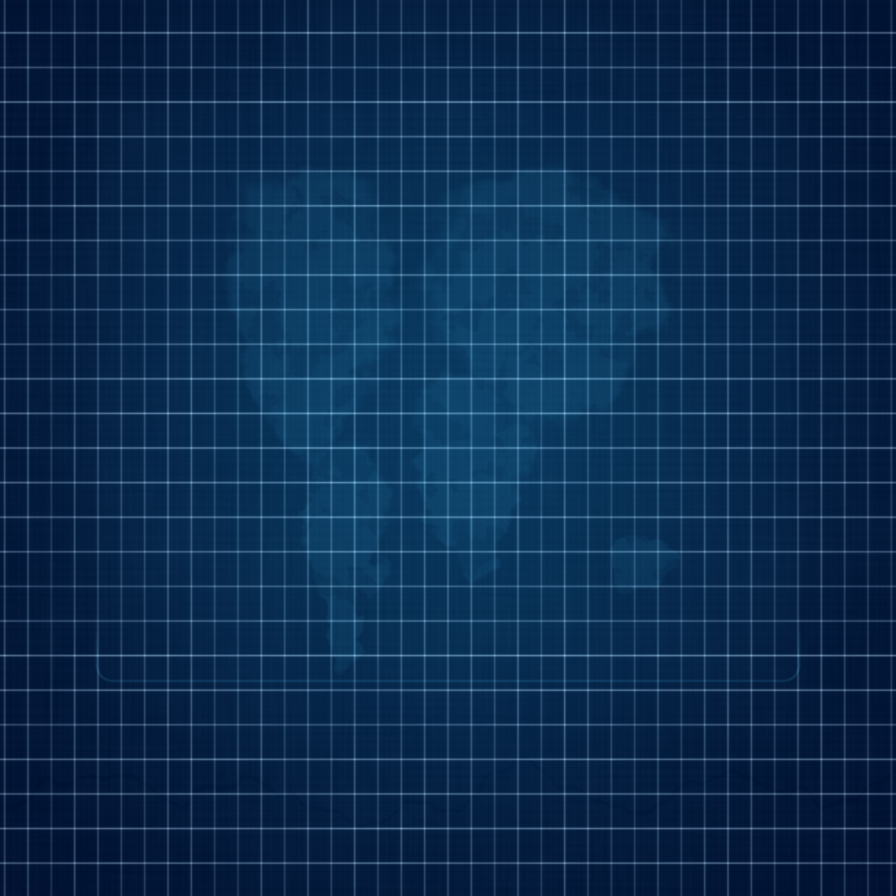
This pattern is drawn by a WebGL 2 fragment shader. Its source:

```glsl
#version 300 es
precision highp float;
// Deep blue blueprint grid of tall cells over a glowing panel with faint land shapes.

uniform vec2 u_resolution;
out vec4 fragColor;

float hash(vec2 p) {
    vec3 q = fract(vec3(p.xyx) * 0.1031);
    q += dot(q, q.yzx + 33.33);
    return fract((q.x + q.y) * q.z);
}

vec2 gradientAt(vec2 cell) {
    float angle = 6.2832 * hash(cell);
    return vec2(cos(angle), sin(angle));
}

float gradientNoise(vec2 p) {
    vec2 i = floor(p), f = p - i;
    vec2 u = f * f * f * (f * (f * 6.0 - 15.0) + 10.0);
    vec2 e = vec2(1.0, 0.0);
    float low = mix(dot(gradientAt(i), f), dot(gradientAt(i + e), f - e), u.x);
    float high = mix(dot(gradientAt(i + e.yx), f - e.yx), dot(gradientAt(i + 1.0), f - 1.0), u.x);
    return mix(low, high, u.y);
}

float fbm(vec2 p) {
    float sum = 0.0, amp = 0.6;
    for (int i = 0; i < 4; i++) {
        sum += amp * gradientNoise(p);
        p = p * 2.03 + 17.0;
        amp *= 0.55;
    }
    return sum;
}

// Soft filled ellipse, widening upwards by taper
float landMass(vec2 p, vec2 center, vec2 radius, float taper) {
    vec2 q = (p - center) / radius;
    q.x /= 1.0 + taper * clamp(q.y, -1.0, 1.0);
    return 1.0 - smoothstep(0.9, 1.07, length(q));
}

float roundedBox(vec2 p, vec2 halfSize, float radius) {
    vec2 q = abs(p) - halfSize + radius;
    return length(max(q, 0.0)) + min(max(q.x, q.y), 0.0) - radius;
}

// Soft repeated line, centred on the canvas, with uneven strength per line
float gridLine(float x, float count, float width, float pixel, float seed) {
    float s = (x - 0.5) * count;
    float index = floor(s + 0.5);
    float d = (s - index) / count;
    float blurred = length(vec2(width, 0.5 * pixel));
    float strength = mix(0.72, 1.22, hash(vec2(index + 80.0, seed)));
    return strength * width / blurred * exp(-d * d / (blurred * blurred));
}

void main() {
    vec2 uv = gl_FragCoord.xy / u_resolution;
    vec2 pixel = 1.0 / u_resolution;

    // Central glow fading into dark corners
    vec2 c = uv - vec2(0.5, 0.54);
    float glow = exp(-4.6 * dot(c, c * vec2(1.1, 0.9)));
    vec3 color = vec3(0.004, 0.057, 0.18) + glow * vec3(0.033, 0.158, 0.185);

    // Mottled paper and faint stretched fibres
    color += vec3(0.5, 0.9, 1.0) * 0.016 * fbm(uv * 9.0);
    color += 0.008 * gradientNoise(uv * vec2(160.0, 12.0));
    color += 0.006 * gradientNoise(uv * vec2(10.0, 190.0));

    // Pale land with ragged coasts and inland gaps
    vec2 p = uv + 0.045 * vec2(fbm(uv * 17.0), fbm(uv * 17.0 + 40.0));
    float land = landMass(p, vec2(0.345, 0.645), vec2(0.085, 0.16), 0.45);
    land = max(land, landMass(p, vec2(0.385, 0.385), vec2(0.042, 0.125), 0.55));
    land = max(land, landMass(p, vec2(0.525, 0.46), vec2(0.06, 0.115), 0.5));
    land = max(land, landMass(p, vec2(0.61, 0.665), vec2(0.13, 0.14), 0.3));
    land = max(land, landMass(p, vec2(0.713, 0.37), vec2(0.034, 0.036), 0.0));
    land *= 0.55 + 0.45 * smoothstep(-0.15, -0.05, fbm(uv * 22.0 + 9.0));
    color += land * vec3(0.018, 0.047, 0.05);

    // Faint rounded panel, its rim strongest along the bottom
    float panel = roundedBox(uv - vec2(0.5, 0.562), vec2(0.392, 0.322), 0.018);
    float rim = 1.0 - smoothstep(0.0006, 0.0006 + 1.5 * pixel.y, abs(panel));
    color += vec3(0.003, 0.009, 0.01) * (1.0 - smoothstep(-0.01, 0.005, panel));
    color += rim * vec3(0.03, 0.08, 0.09) * (1.0 - smoothstep(0.25, 0.32, uv.y));

    // Dark wandering creases near the bottom
    float crease = abs(uv.y - 0.11 - 0.12 * fbm(uv * vec2(6.0, 2.0) + 5.0));
    color -= 0.012 * (1.0 - smoothstep(0.0, 0.004, crease));

    // Very faint subdivisions of every cell
    float fine = gridLine(uv.x, 153.6, 0.0008, pixel.x, 3.0)
               + gridLine(uv.y, 103.6, 0.0008, pixel.y, 7.0);
    color -= 0.008 * fine;

    // Main grid, with the horizontal lines the brighter ones
    float wear = 0.92 + 0.35 * fbm(uv * 7.0 + 60.0);
    color += wear * vec3(0.19, 0.215, 0.22) * gridLine(uv.x, 38.4, 0.0011, pixel.x, 11.0);
    color += wear * vec3(0.30, 0.32, 0.32) * gridLine(uv.y, 25.9, 0.0011, pixel.y, 29.0);

    fragColor = vec4(clamp(color, 0.0, 1.0), 1.0);
}
```
